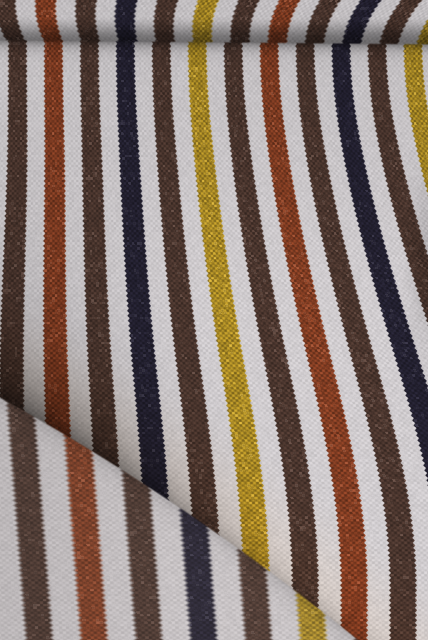
A WebGL 1 fragment shader for this texture:

```glsl
precision highp float;
// Striped woven cloth: a flat sheet, a roll along the top and a folded corner below.
uniform vec2 u_resolution;

float hash(vec2 p) {
  return fract(sin(dot(p, vec2(12.9898, 78.233))) * 43758.5453);
}

// Six-stripe repeat: brown, rust, brown, navy, brown, yellow
vec3 stripeColor(float index) {
  float m = mod(index, 6.0);
  vec3 brown = vec3(0.285, 0.205, 0.175);
  vec3 rust = vec3(0.49, 0.23, 0.13);
  vec3 navy = vec3(0.135, 0.125, 0.185);
  vec3 yellow = vec3(0.64, 0.52, 0.14);
  if (abs(m - 1.0) < 0.5) return rust;
  if (abs(m - 3.0) < 0.5) return navy;
  if (abs(m - 5.0) < 0.5) return yellow;
  return brown;
}

// k counts stripes across, y runs down the threads
vec3 cloth(float k, float y, float halfWidth, float blur) {
  float index = floor(k + 0.5);
  float weft = sin(y * 537.0);
  float weave = sin(k * 50.265) * weft;
  float thread = hash(floor(vec2(k * 16.0, y * 171.0))) - 0.5;

  // Stripe edge stepped by the weft threads
  float edge = abs(k - index) - halfWidth - 0.018 * weft;
  float stripe = 1.0 - smoothstep(-blur, blur, edge);

  vec3 white = vec3(0.80, 0.785, 0.795) * (1.0 + 0.05 * weave + 0.05 * thread);
  vec3 dyed = stripeColor(index) * (1.0 + 0.20 * weave + 0.20 * thread);
  dyed += 0.07 * smoothstep(0.35, 0.5, thread);
  return mix(white, dyed, stripe);
}

void main() {
  // Canvas width is 1, y runs downward from 0 to 1.5
  vec2 p = gl_FragCoord.xy / u_resolution;
  p = vec2(p.x, 1.5 * (1.0 - p.y));
  float pixel = 1.0 / u_resolution.x;

  // Signed distances past the roll and above the folded corner
  float belowRoll = p.y - 0.094 - 0.010 * p.x;
  float aboveFold = (0.932 + 0.55 * p.x + 0.154 * p.x * p.x - p.y) * 0.84;

  // Flat sheet: stripes fan out toward the viewer
  float spacing = 0.084 + 0.0303 * smoothstep(0.107, 1.377, p.y);
  float origin = 0.041 - 0.0137 * smoothstep(0.29, 0.88, p.y);
  vec3 color = cloth((p.x - origin) / spacing, p.y,
                     0.25 + 0.015 * smoothstep(0.1, 0.5, p.y), pixel / spacing);

  // Light on the sheet, shadows from the roll and the fold
  float gap = max(aboveFold, 0.0);
  float light = 0.96 + 0.06 * smoothstep(0.1, 0.8, p.y) * smoothstep(0.0, 0.5, p.x);
  light *= 1.0 - 0.40 * exp(-max(belowRoll, 0.0) / 0.015);
  light *= 1.0 - 0.50 * exp(-gap / 0.11) * (1.0 - smoothstep(0.0, 0.75, p.x));
  light *= 1.0 - 0.16 * exp(-gap / 0.025);
  light *= 1.0 - 0.12 * smoothstep(0.93, 1.0, p.x) * smoothstep(0.3, 0.6, p.y)
               * (1.0 - smoothstep(0.6, 0.95, p.y));
  color *= light * mix(vec3(1.03, 1.0, 0.96), vec3(1.0), smoothstep(0.0, 0.25, gap));

  // Roll: stripes converge as the surface turns under
  float turn = clamp(p.y / 0.1, 0.0, 1.0);
  float rollSpacing = mix(0.095, 0.087, turn);
  float rollOrigin = mix(0.012, 0.039, turn * turn);
  vec3 roll = cloth((p.x - rollOrigin) / rollSpacing, p.y, 0.25, 1.5 * pixel / rollSpacing);
  roll *= 0.95 - 0.42 * smoothstep(0.35, 1.0, turn);
  color = mix(roll, color, smoothstep(-0.003, 0.003, belowRoll));

  // Folded corner: nearer, larger and softer
  float foldOrigin = 0.092 - 0.08 * (1.5 - p.y);
  vec3 fold = cloth((p.x - foldOrigin) / 0.128, p.y, 0.24, 0.03 + pixel / 0.128);
  fold = mix(fold, vec3(0.60, 0.55, 0.53), 0.12);
  fold *= 0.95 + 0.06 * smoothstep(0.0, 0.5, p.x);
  fold *= 1.0 - 0.14 * exp(-max(-aboveFold, 0.0) / 0.02);
  color = mix(fold, color, smoothstep(-0.003, 0.003, aboveFold));

  gl_FragColor = vec4(color, 1.0);
}
```
